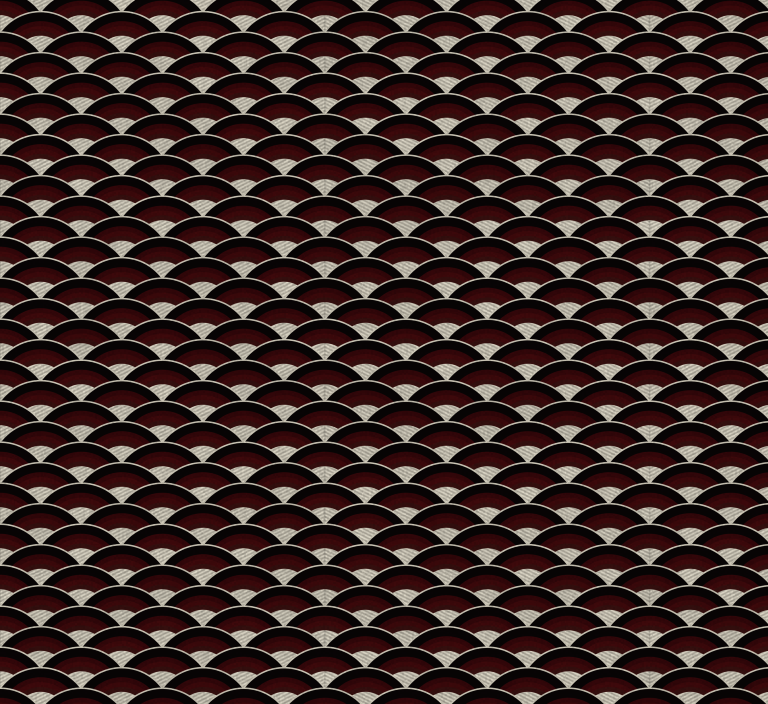
Write a WebGL 2 fragment shader that draws this pattern.

```glsl
#version 300 es
precision highp float;
// Overlapping wave scales in dark red and black, edged in cream, with hatched cream fans.
uniform vec2 u_resolution;
out vec4 fragColor;

const float ROW_STEP = 0.2525;   // in column widths
const float RADIUS = 0.634;

// Sine-free hash, 0 to 1
float hash(vec2 p) {
  vec3 q = fract(p.xyx * vec3(0.1031, 0.103, 0.0973));
  q += dot(q, q.yzx + 33.33);
  return fract((q.x + q.y) * q.z);
}

// Cream cloth with diagonal threads that mirror at every fourth column
vec3 fanCloth(vec2 p) {
  float mirrored = abs(mod(p.x, 8.0) - 4.0);
  float thread = 0.5 + 0.5 * sin(6.2832 * (22.0 * p.y + 11.0 * mirrored));
  float seam = 1.0 - smoothstep(0.0, 0.02, 2.0 - abs(mirrored - 2.0));
  vec3 cloth = mix(vec3(0.64, 0.62, 0.57), vec3(0.80, 0.78, 0.72), thread);
  return cloth * (1.0 - 0.12 * seam);
}

// Concentric bands of one scale, from the rim inwards
vec3 scaleColor(float depth, vec2 p, float aa) {
  vec3 cream = vec3(0.75, 0.73, 0.67);
  vec3 black = vec3(0.028, 0.016, 0.017);
  vec3 wine = vec3(0.185, 0.022, 0.033);
  vec3 red = vec3(0.225, 0.032, 0.04);
  vec3 brown = vec3(0.195, 0.055, 0.052);
  vec3 color = mix(cream, black, smoothstep(-aa, aa, depth - 0.027));
  color = mix(color, wine, smoothstep(-aa, aa, depth - 0.135));
  color = mix(color, red, smoothstep(-aa, aa, depth - 0.195));
  color = mix(color, brown, smoothstep(-aa, aa, depth - 0.255));
  return mix(color, fanCloth(p), smoothstep(-aa, aa, depth - 0.314));
}

void main() {
  vec2 p = gl_FragCoord.xy / u_resolution.x * 9.458;
  float aa = 0.65 * 9.458 / u_resolution.x;
  float frontRow = ceil((p.y - 0.212) / ROW_STEP);

  // Paint from the back row to the front row
  vec3 color = vec3(0.0);
  for (int i = 2; i >= 0; i--) {
    float row = frontRow + float(i);
    float shift = 0.5 * mod(row, 2.0);
    float column = floor(p.x - shift + 0.5);
    vec2 center = vec2(column + shift, 0.212 + row * ROW_STEP - RADIUS);
    float depth = RADIUS - length(p - center);
    float shade = 0.97 + 0.06 * hash(vec2(column, row) + 17.0);
    color = mix(color, scaleColor(depth, p, aa) * shade, smoothstep(0.0, 2.0 * aa, depth));
  }

  // Fine woven grain
  color *= 0.94 + 0.12 * hash(floor(p * 42.0) + 5.0);
  fragColor = vec4(color, 1.0);
}
```
